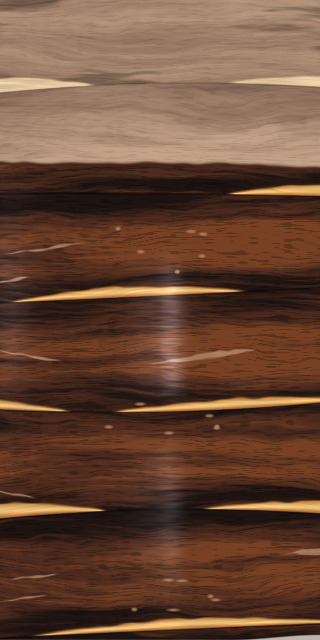
A Shadertoy shader for this texture:

```glsl
// Stacked rosewood planks with pale sapwood seams: raw wood above, oiled wood below.

float hash(vec2 p) {
  vec3 q = fract(vec3(p.xyx) * 0.1031);
  q += dot(q, q.yzx + 33.33);
  return fract((q.x + q.y) * q.z);
}

float noise(vec2 p) {
  vec2 i = floor(p), f = fract(p);
  f = f * f * (3.0 - 2.0 * f);
  return mix(mix(hash(i), hash(i + vec2(1, 0)), f.x),
             mix(hash(i + vec2(0, 1)), hash(i + 1.0), f.x), f.y);
}

float fbm(vec2 p) {
  float sum = 0.0, amp = 0.53;
  for (int i = 0; i < 4; i++) {
    sum += amp * noise(p);
    p = p * 2.03 + 17.3;
    amp *= 0.5;
  }
  return sum;
}

float bell(float x, float width) { return exp(-x * x / (width * width)); }

// Seams: height at left, height at right, upward bend
const vec3 seams[6] = vec3[6](
  vec3(.289, .271, .02), vec3(.605, .612, .003), vec3(.947, .9, 0),
  vec3(1.279, 1.258, -.018), vec3(1.62, 1.604, .02), vec3(1.994, 1.948, .002));

// Sapwood: seam index, x of the thickest point, reach, thickness
const vec4 sapwood[9] = vec4[9](
  vec4(0, 0, .3, .044), vec4(0, 1, .3, .031), vec4(1, 1, .3, .036),
  vec4(2, .4, .38, .036), vec4(3, 0, .23, .026), vec4(3, .74, .4, .034),
  vec4(4, 0, .34, .05), vec4(4, 1, .38, .037), vec4(5, .6, .52, .034));

// Cracks: start and end points
const vec4 cracks[8] = vec4[8](
  vec4(-.05, .805, .3, .752), vec4(-.05, .895, .11, .862),
  vec4(-.1, 1.085, .22, 1.131), vec4(.42, 1.143, .82, 1.088),
  vec4(-.06, 1.53, .13, 1.558), vec4(-.03, 1.819, .2, 1.79),
  vec4(-.03, 1.888, .16, 1.855), vec4(.87, 1.734, 1.05, 1.716));

float seamHeight(int i, float x) {
  vec3 s = seams[i];
  return mix(s.x, s.y, x) - s.z * 4.0 * x * (1.0 - x);
}

float crackMask(vec2 p, vec4 c, float px) {
  float t = (p.x - c.x) / (c.z - c.x);
  float width = smoothstep(0.0, 0.7, t) * (1.0 - smoothstep(0.65, 1.0, t));
  width *= (c.x > 0.3 ? 0.011 : 0.004) * (0.5 + noise(p * vec2(35, 70)));
  float d = abs(p.y - mix(c.y, c.w, t) - 0.006 * (noise(p.xx * 14.0) - 0.5));
  return (1.0 - smoothstep(-px, px, d - width)) * smoothstep(0.0, 0.002, width);
}

void mainImage(out vec4 fragColor, in vec2 fragCoord) {
  // x runs 0 to 1 rightward, y runs 0 to 2 downward
  vec2 p = fragCoord / iResolution.xy * vec2(1, -2) + vec2(0, 2);
  float px = 2.0 / iResolution.y;

  // Find the plank
  float top = -0.08, bottom = 2.3, plank = 0.0, seamLine = 0.0;
  for (int i = 0; i < 6; i++) {
    float s = seamHeight(i, p.x);
    if (p.y > s) { top = s; plank = float(i + 1); }
    else bottom = min(bottom, s);
    seamLine = max(seamLine, 1.0 - smoothstep(0.0, 0.004 + px, abs(p.y - s)));
  }
  float across = (p.y - top) / (bottom - top);

  // Warped grain, growth rings and pores
  vec2 g = p + plank * vec2(7.3, 3.1);
  g.y += 0.09 * (fbm(g * vec2(2.5, 6)) - 0.5);
  float grain = fbm(g * vec2(2.2, 32)) - 0.5;
  float fine = fbm(g * vec2(7, 170)) - 0.5;
  vec2 heart = vec2(0.62 + 0.2 * hash(vec2(plank, 4)), mix(top, bottom, 0.42));
  float radius = length((p - heart) * vec2(1, 4.5)) + 0.25 * fbm(g * vec2(4, 12));
  float rings = 0.5 + 0.5 * cos(radius * 85.0);
  float pores = smoothstep(0.62, 0.8, noise(g * vec2(28, 330)));

  // Raw wood
  float pale = plank < 0.5 ? 0.42 + 0.25 * p.x * (1.0 - across) : 0.12 + 1.25 * across;
  pale += 0.75 * grain + 0.35 * fine + 0.06 * rings;
  vec3 raw = mix(vec3(.52, .40, .33), vec3(.77, .635, .53), clamp(pale, 0.0, 1.0));
  float streak = smoothstep(0.57, 0.72, fbm(g * vec2(2.6, 19) + 5.0));
  raw *= (1.0 - (plank < 0.5 ? 0.27 : 0.1) * streak) * (1.0 - 0.06 * pores);

  // Oiled wood: dark at the plank edges, red brown within
  float core = smoothstep(0.02, 0.42, across) * (1.0 - smoothstep(0.58, 0.96, across));
  float warm = 0.14 + core * (0.54 + 0.32 * bell(p.x - heart.x, 0.32) + 0.08 * rings);
  warm += 1.15 * grain + 0.45 * fine;
  vec3 oiled = mix(vec3(.115, .075, .065), vec3(.30, .165, .115), smoothstep(0.0, 0.5, warm));
  oiled = mix(oiled, vec3(.47, .255, .14), smoothstep(0.45, 1.05, warm));
  oiled *= 1.0 - 0.22 * pores;

  // Wavy border of the oil
  float border = 0.512 + 0.016 * pow(p.x, 5.0) + 0.007 * (noise(p.xx * 13.0) - 0.5);
  float wet = smoothstep(-px, px, p.y - border);
  vec3 color = mix(raw, oiled, wet);
  color = mix(color, vec3(.25, .13, .09), 0.8 * bell(p.y - border, 0.006));
  color *= 1.0 - seamLine * mix(0.15, 0.5, wet);

  // Sapwood wedges resting on the seams
  for (int i = 0; i < 9; i++) {
    vec4 sap = sapwood[i];
    float t = max(0.0, 1.0 - abs(p.x - sap.y) / sap.z);
    float thick = sap.w * t * (1.5 - 0.5 * t);
    float d = seamHeight(int(sap.x), p.x) - p.y;
    float above = d - thick * (0.8 + 0.25 * noise(p * vec2(20, 60)));
    float mask = smoothstep(-px, px, d) * (1.0 - smoothstep(-px, 2.0 * px, above));
    float level = d / max(thick, 0.001);
    vec3 honey = mix(vec3(.70, .43, .20), vec3(.94, .77, .48),
      smoothstep(0.0, 0.45, level) * (1.0 - 0.7 * smoothstep(0.5, 1.0, level)));
    vec3 tint = mix(vec3(.90, .79, .63), honey, wet) * (1.0 + 0.28 * fine);
    float halo = exp(-max(above, 0.0) / 0.007) * step(0.0, d) * smoothstep(0.0, 0.3, t);
    color = mix(color, vec3(.45, .25, .12), 0.4 * halo * wet);
    color = mix(color, tint, mask * smoothstep(0.0, 0.007, thick));
  }

  // Filled cracks and scattered flecks
  for (int i = 0; i < 8; i++)
    color = mix(color, vec3(.68, .52, .42) * (1.0 + 0.3 * fine), 0.85 * crackMask(p, cracks[i], px));
  for (int i = 0; i < 18; i++) {
    float n = float(i);
    vec2 spot = vec2(0.26 + 0.42 * hash(vec2(n, 2)), 0.71 + 0.54 * mod(n, 3.0));
    spot.y += 0.14 * hash(vec2(n, 9));
    vec2 size = mix(vec2(.007, .006), vec2(.017, .004), hash(vec2(n, 5)));
    float d = (length((p - spot) / size) - 1.0) * size.y;
    color = mix(color, vec3(.70, .49, .37), 0.85 * (1.0 - smoothstep(-px, px, d)));
  }

  // Cool reflections on the oil
  float upper = smoothstep(0.74, 0.98, p.y) * (1.0 - smoothstep(1.17, 1.28, p.y));
  float lower = smoothstep(1.33, 1.48, p.y) * (1.0 - smoothstep(1.65, 1.95, p.y));
  float sheen = bell(p.x - 0.535, 0.035) * (0.19 * upper + 0.08 * lower);
  sheen += bell(p.x - 0.48, 0.075) * (0.07 * upper + 0.05 * lower);
  sheen += 0.08 * bell(p.x - 0.03, 0.06) * bell(p.y - 0.95, 0.28);
  color += wet * sheen * (0.55 + 0.9 * noise(p * vec2(18, 150))) * vec3(.88, .92, 1.06);

  // Pale bench showing at the lower right
  float bench = 2.0 - 0.016 * smoothstep(0.72, 1.0, p.x);
  color = mix(color, vec3(.74, .71, .66), smoothstep(-px, px, p.y - bench));
  fragColor = vec4(color, 1);
}
```
